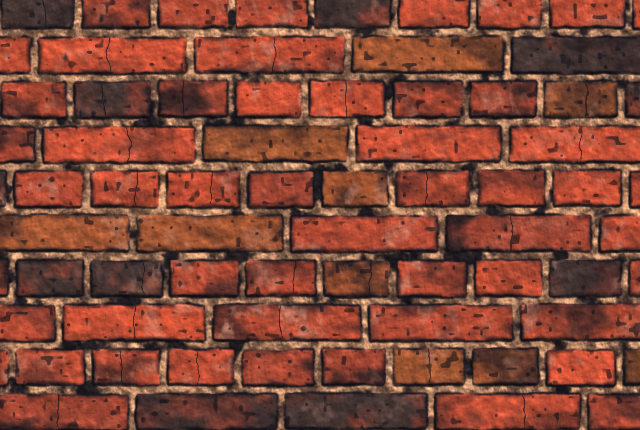
Give the GLSL for this texture, as a Shadertoy shader.

```glsl
// Weathered red brick wall: alternating stretcher and header rows in sandy mortar.

// Layout, in units of canvas height
const float ROW_PITCH = 0.1038;
const float FIRST_ROW = 0.043;        // centre of the bottom row
const float HEADER_PITCH = 0.1750;    // a stretcher spans two headers
const float PITCH_GROWTH = 0.00097;   // pitch gained per row upwards
const float ROW_START[10] = float[10](0.308, 0.031, 0.136, 0.029, 0.314,
                                      0.021, 0.097, -0.012, 0.076, -0.008);
const float HALF_HEIGHT = 0.0415;
const float HALF_JOINT = 0.0095;
const float JOINT_JITTER = 0.016;
const float CORNER = 0.006;
const float EDGE_WOBBLE = 0.007;

// Lighting
const vec2 TO_LIGHT = vec2(0.0025, 0.0045);
const float RELIEF = 1.15;

// Colours
const vec3 RED = vec3(0.82, 0.33, 0.22);
const vec3 DEEP_RED = vec3(0.58, 0.26, 0.20);
const vec3 OCHRE = vec3(0.62, 0.35, 0.20);
const vec3 SOOT = vec3(0.27, 0.21, 0.20);
const vec3 CHAR = vec3(0.17, 0.13, 0.14);
const vec3 BLOOM = vec3(0.76, 0.53, 0.45);
const vec3 MORTAR_DARK = vec3(0.40, 0.29, 0.23);
const vec3 MORTAR_LIGHT = vec3(0.86, 0.63, 0.47);
const vec3 CREVICE = vec3(0.07, 0.07, 0.10);

struct Brick {
    float dist;   // signed distance to the edge, negative inside
    vec2 id;      // column and row
    vec2 local;   // position from the centre
};

float hash(vec2 p) {
    return fract(sin(dot(p, vec2(127.1, 311.7))) * 43758.5453);
}

float noise(vec2 p) {
    vec2 i = floor(p), f = fract(p);
    f = f * f * (3.0 - 2.0 * f);
    return mix(mix(hash(i), hash(i + vec2(1, 0)), f.x),
               mix(hash(i + vec2(0, 1)), hash(i + vec2(1, 1)), f.x), f.y);
}

float fbm(vec2 p) {
    float sum = 0.0, amp = 0.533;
    for (int i = 0; i < 4; i++) {
        sum += amp * noise(p);
        p = mat2(1.6, 1.2, -1.2, 1.6) * p + 5.3;
        amp *= 0.5;
    }
    return sum;
}

// Left joint of a column
float jointX(float col, float row, float start, float pitch) {
    return start + col * pitch + JOINT_JITTER * (hash(vec2(col, row) + 7.7) - 0.5);
}

Brick brickAt(vec2 p) {
    p += EDGE_WOBBLE * (vec2(fbm(p * 32.0), fbm(p * 32.0 + 41.0)) - 0.5);
    float row = clamp(floor((p.y - FIRST_ROW) / ROW_PITCH + 0.5), 0.0, 9.0);
    float pitch = HEADER_PITCH + PITCH_GROWTH * row;
    if (mod(row, 2.0) < 0.5) pitch *= 2.0;
    float start = ROW_START[int(row)];

    float col = floor((p.x - start) / pitch);
    if (p.x < jointX(col, row, start, pitch)) col -= 1.0;
    else if (p.x > jointX(col + 1.0, row, start, pitch)) col += 1.0;
    float left = jointX(col, row, start, pitch);
    float right = jointX(col + 1.0, row, start, pitch);

    vec2 id = vec2(col, row);
    float lift = 0.004 * (hash(id + 2.3) - 0.5);
    vec2 local = p - vec2(0.5 * (left + right), FIRST_ROW + row * ROW_PITCH + lift);
    vec2 q = abs(local) - vec2(0.5 * (right - left) - HALF_JOINT, HALF_HEIGHT) + CORNER;
    float dist = length(max(q, 0.0)) + min(max(q.x, q.y), 0.0) - CORNER;
    return Brick(dist, id, local);
}

float surfaceHeight(vec2 p, float dist) {
    float face = smoothstep(0.004, -0.005, dist);
    return 0.5 * face + mix(1.1, 0.55, face) * fbm(p * 65.0);
}

vec3 brickColour(vec2 p, Brick b) {
    vec2 shift = 17.0 * vec2(hash(b.id + 1.1), hash(b.id + 5.9));
    float kind = hash(b.id + 3.1), wear = hash(b.id + 9.4);
    vec3 c = mix(RED, DEEP_RED, 0.8 * wear);
    if (kind > 0.84) c = mix(SOOT, DEEP_RED, 0.7 * smoothstep(0.45, 0.7, fbm(p * 12.0 + shift)));
    else if (kind > 0.70) c = mix(OCHRE, c, 0.4 * wear);

    // Scorching, lime bloom and grain
    float stain = fbm(p * vec2(10.0, 15.0) + shift);
    c = mix(c, CHAR, smoothstep(0.48, 0.74, stain) * mix(0.25, 0.95, wear));
    float bloom = smoothstep(0.54, 0.76, fbm(p * vec2(28.0, 20.0) - shift));
    c = mix(c, BLOOM, 0.6 * bloom * hash(b.id + 6.2));
    c *= 0.74 + 0.5 * fbm(p * 55.0);

    // Pits, a vertical crack in some bricks, dirty edges
    float pits = smoothstep(0.78, 0.92, noise(p * 70.0 + shift));
    float bend = 0.02 * (fbm(p * 24.0) - 0.5) + 0.08 * (hash(b.id + 4.4) - 0.5);
    float crack = smoothstep(0.0022, 0.0004, abs(b.local.x - bend)) * step(0.6, hash(b.id + 8.8));
    float dirt = smoothstep(-0.013, 0.0, b.dist) * smoothstep(0.35, 0.65, fbm(p * 26.0 + 3.0));
    return mix(c, CREVICE, max(max(0.6 * pits, 0.65 * crack), 0.7 * dirt));
}

void mainImage(out vec4 fragColor, in vec2 fragCoord) {
    vec2 p = fragCoord / iResolution.y;
    float pixel = 1.0 / iResolution.y;
    Brick b = brickAt(p);
    float lightDist = brickAt(p + TO_LIGHT).dist;

    // Sandy mortar with holes and the shadow of overhanging bricks
    vec3 mortar = mix(MORTAR_DARK, MORTAR_LIGHT, smoothstep(0.25, 0.7, fbm(p * 48.0 + 11.0)));
    float hole = smoothstep(0.55, 0.72, fbm(p * 20.0 + 29.0));
    float shadow = smoothstep(0.003, -0.003, lightDist);
    mortar = mix(mortar, CREVICE, max(0.9 * hole, 0.75 * shadow));

    vec3 colour = mix(mortar, brickColour(p, b), smoothstep(pixel, -pixel, b.dist));

    // Broken dark gap along the brick edges
    float gap = exp(-pow(b.dist / 0.0035, 2.0)) * smoothstep(0.28, 0.62, fbm(p * 22.0 + 57.0));
    colour = mix(colour, CREVICE, 0.85 * gap);

    float slope = surfaceHeight(p, b.dist) - surfaceHeight(p + TO_LIGHT, lightDist);
    colour *= clamp(1.0 + RELIEF * slope, 0.4, 1.5);
    fragColor = vec4(clamp(colour, 0.0, 1.0), 1.0);
}
```
